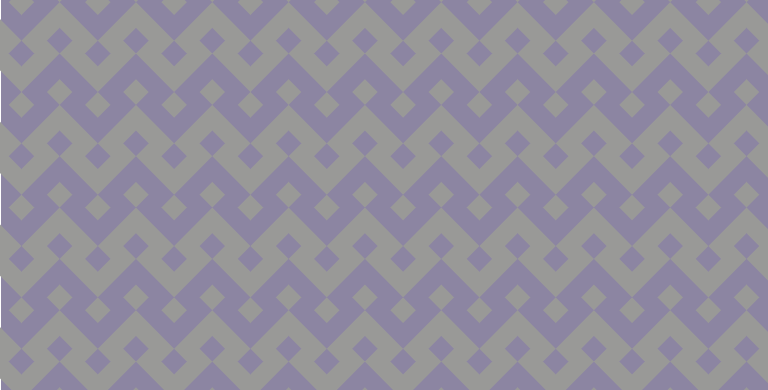
Give the GLSL for this pattern, as a Shadertoy shader.

```glsl
const vec3 GREY = vec3(0.60, 0.60, 0.594);
const vec3 VIOLET = vec3(0.55, 0.52, 0.635);
const vec3 PAPER = vec3(1.0);

// Lengths are fractions of the canvas height, measured from the top left
const vec2 TILE_SIZE = vec2(0.1957, 0.2633);
const vec2 PEAK_ORIGIN = vec2(0.7400, 0.4005);
const vec2 TILE_UNITS = vec2(6.0, 8.0);
const float MARGIN_WIDTH = 0.0026;

// Distance to the nearest multiple of the period
float foldRepeat(float x, float period) {
    return abs(mod(x + 0.5 * period, period) - 0.5 * period);
}

// Negative inside the violet half of each zigzag period
float zigzagBand(vec2 p, float period) {
    return foldRepeat(p.y - p.x - 0.25 * period, period) - 0.25 * period;
}

// Column of diamonds, repeated vertically
float diamondColumn(vec2 p, vec2 center, float spacing, float radius) {
    return abs(p.x - center.x) + foldRepeat(p.y - center.y, spacing) - radius;
}

// Region covered by exactly one of two shapes
float exclusiveShape(float a, float b) {
    return max(min(a, b), -max(a, b));
}

float coverage(float dist, float halfWidth) {
    return 1.0 - smoothstep(-halfWidth, halfWidth, dist);
}

void mainImage(out vec4 fragColor, in vec2 fragCoord) {
    vec2 p = vec2(fragCoord.x, iResolution.y - fragCoord.y) / iResolution.y;
    vec2 grid = (p - PEAK_ORIGIN) / TILE_SIZE * TILE_UNITS;
    float pixelUnits = TILE_UNITS.y / (TILE_SIZE.y * iResolution.y);

    // Mirror each tile around its peak: 0 at peaks, 3 at valleys
    grid.x = foldRepeat(grid.x, TILE_UNITS.x);

    // Zigzag bands with counterchanged diamonds
    float band = zigzagBand(grid, TILE_UNITS.y);
    float peakDiamond = diamondColumn(grid, vec2(0.0, 3.0), 4.0, 1.0);
    float valleyDiamond = diamondColumn(grid, vec2(3.0, 4.0), 4.0, 1.0);
    float motif = exclusiveShape(band, min(peakDiamond, valleyDiamond));

    // Thin bare margin where the violet stops short of the left edge
    float margin = clamp(MARGIN_WIDTH * iResolution.y - fragCoord.x + 0.5, 0.0, 1.0);
    vec3 ink = mix(VIOLET, PAPER, margin);

    vec3 color = mix(GREY, ink, coverage(motif, 0.9 * pixelUnits));
    fragColor = vec4(color, 1.0);
}
```
